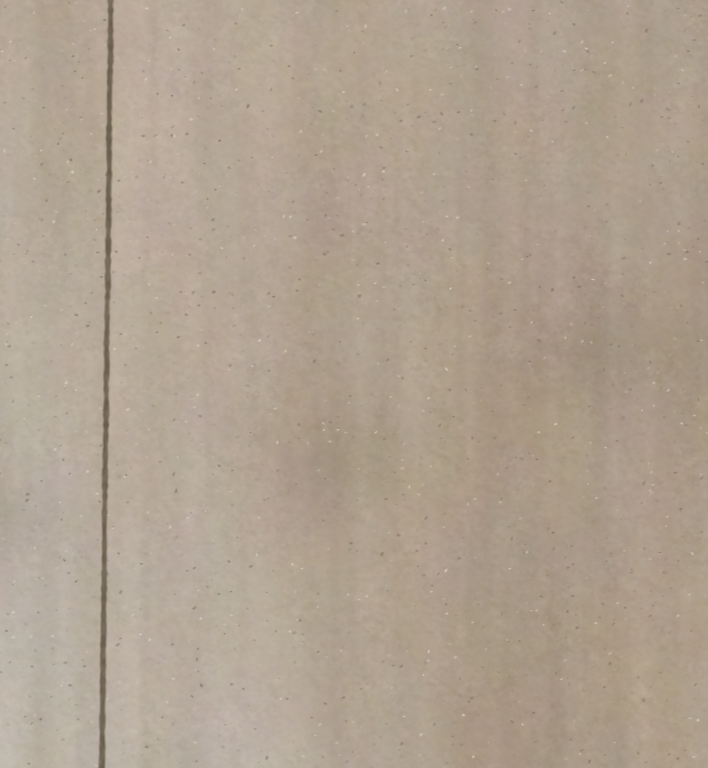
Give the GLSL for this texture, as a Shadertoy shader.

```glsl
// A worn beige board with one dark vertical groove near its left side.
// Soft gradients, vertical noise streaks and blotches set the tone; uneven
// grain and faint hashed dark and pale specks roughen the surface.

const vec3 PALE_GREY = vec3(0.735, 0.700, 0.655);
const vec3 SAND = vec3(0.703, 0.646, 0.583);
const vec3 TAN = vec3(0.662, 0.599, 0.525);
const vec3 GROOVE = vec3(0.430, 0.385, 0.320);
const vec3 PIT = vec3(0.480, 0.425, 0.375);
const vec3 GLINT = vec3(0.850, 0.815, 0.765);

float hash(vec2 p) {
    vec3 q = fract(vec3(p.xyx) * 0.1031);
    q += dot(q, q.yzx + 33.33);
    return fract((q.x + q.y) * q.z);
}

// Value noise centred on zero.
float noise(vec2 p) {
    vec2 i = floor(p), f = fract(p);
    f = f * f * (3.0 - 2.0 * f);
    float low = mix(hash(i), hash(i + vec2(1, 0)), f.x);
    float high = mix(hash(i + vec2(0, 1)), hash(i + vec2(1, 1)), f.x);
    return mix(low, high, f.y) - 0.5;
}

vec2 rotate(vec2 p, float angle) {
    float c = cos(angle), s = sin(angle);
    return vec2(c * p.x - s * p.y, s * p.x + c * p.y);
}

float blob(vec2 p, vec2 centre, vec2 size) {
    vec2 d = (p - centre) / size;
    return exp(-dot(d, d));
}

// One ragged speck in some of the grid cells; most are faint, a few strong.
float specks(vec2 p, float cells, float density, float radius, float seed, float pixel) {
    vec2 grid = p * cells;
    vec2 id = floor(grid) + seed;
    vec2 centre = 0.2 + 0.6 * vec2(hash(id + 11.3), hash(id + 47.9));
    vec2 d = rotate((fract(grid) - centre) / cells, -0.6 + 1.6 * noise(id * 3.7));
    d += 0.0016 * vec2(noise(p * 330.0), noise(p * 330.0 + 19.0));
    float size = radius * (0.5 + 0.7 * hash(id + 71.7));
    float edge = length(d * vec2(0.8, 1.2)) - size;
    float shape = 1.0 - smoothstep(-size, max(0.0013, pixel), edge);
    float strength = hash(id + 5.1);
    return shape * step(hash(id), density) * (0.15 + 0.85 * strength * strength);
}

// Broad light: greyer at lower left, browner at right.
vec3 boardColour(vec2 p) {
    vec3 colour = mix(SAND, TAN, smoothstep(0.15, 0.80, p.x));
    float grey = smoothstep(0.70, 0.0, p.x + 0.50 * p.y);
    colour = mix(colour, PALE_GREY, grey);
    return mix(colour, SAND, 0.5 * smoothstep(0.50, 1.0, p.y));
}

// Long vertical streaks, wide and narrow.
float streaks(vec2 p) {
    float wide = noise(vec2(p.x * 14.0, p.y * 1.3 + 3.0));
    float medium = noise(vec2(p.x * 36.0 + 9.0, p.y * 2.2));
    float narrow = noise(vec2(p.x * 85.0 + 31.0, p.y * 4.5));
    return 0.036 * wide + 0.034 * medium + 0.018 * narrow;
}

// Mottling and slightly slanted grain, rougher in some patches.
float grain(vec2 p) {
    vec2 q = rotate(p, 0.35);
    float mottle = noise(p * vec2(26.0, 18.0) + 5.0);
    float coarse = noise(q * vec2(75.0, 95.0) + 17.0);
    float fine = noise(q * vec2(150.0, 190.0) + 43.0);
    float finest = noise(rotate(p, -0.5) * vec2(270.0, 310.0) + 81.0);
    float rough = 1.0 + 0.8 * noise(p * 30.0 + 13.0);
    return 0.016 * mottle + rough * (0.018 * coarse + 0.024 * fine + 0.018 * finest);
}

// Faint pink, green and yellow stains.
vec3 stains(vec2 p) {
    float pink = noise(p * vec2(21.0, 13.0) + 61.0) + 0.7 * noise(p * 62.0 + 8.0);
    float yellow = noise(p * vec2(15.0, 11.0) + 27.0) + 0.7 * noise(p * 70.0 + 2.0);
    return pink * vec3(0.012, -0.008, 0.006) + yellow * vec3(0.006, 0.005, -0.021);
}

void mainImage(out vec4 fragColor, in vec2 fragCoord) {
    vec2 p = fragCoord / iResolution.y;
    float pixel = 1.0 / iResolution.y;

    // Board tone with three dim smudges
    float smudge = blob(p, vec2(0.44, 0.40), vec2(0.11, 0.07))
                 + blob(p, vec2(0.80, 0.54), vec2(0.14, 0.08))
                 + 1.4 * blob(p, vec2(0.00, 0.32), vec2(0.07, 0.08));
    float tone = streaks(p) + grain(p) - 0.034 * smudge;
    vec3 colour = boardColour(p) + tone * vec3(0.95, 1.0, 1.04) + stains(p);

    // Pits and glints
    float pits = specks(p, 41.0, 0.22, 0.0022, 3.0, pixel);
    pits = max(pits, specks(rotate(p, 0.7) + 2.37, 67.0, 0.22, 0.0016, 90.0, pixel));
    float glints = specks(p + 0.19, 37.0, 0.15, 0.0020, 150.0, pixel);
    glints = max(glints, specks(rotate(p, 0.4) + 2.53, 61.0, 0.15, 0.0015, 210.0, pixel));
    colour = mix(colour, PIT, 0.70 * pits);
    colour = mix(colour, GLINT, 0.85 * glints);

    // Leaning groove with soft ragged edges and a pale strip to its right
    float offset = p.x - mix(0.1325, 0.1445, p.y) - 0.0012 * noise(vec2(p.y * 40.0, 7.0));
    float strip = smoothstep(0.0, 0.008, offset) * (1.0 - smoothstep(0.040, 0.060, offset));
    colour += 0.018 * strip;
    float halfWidth = 0.0034 + 0.0014 * noise(vec2(p.y * 150.0, 2.0));
    float soft = max(0.0021, pixel);
    float cut = 1.0 - smoothstep(-soft, soft, abs(offset) - halfWidth);
    vec3 cutColour = GROOVE + 0.08 * noise(p * vec2(200.0, 130.0));
    colour = mix(colour, cutColour, 0.96 * cut);

    fragColor = vec4(colour, 1.0);
}
```
